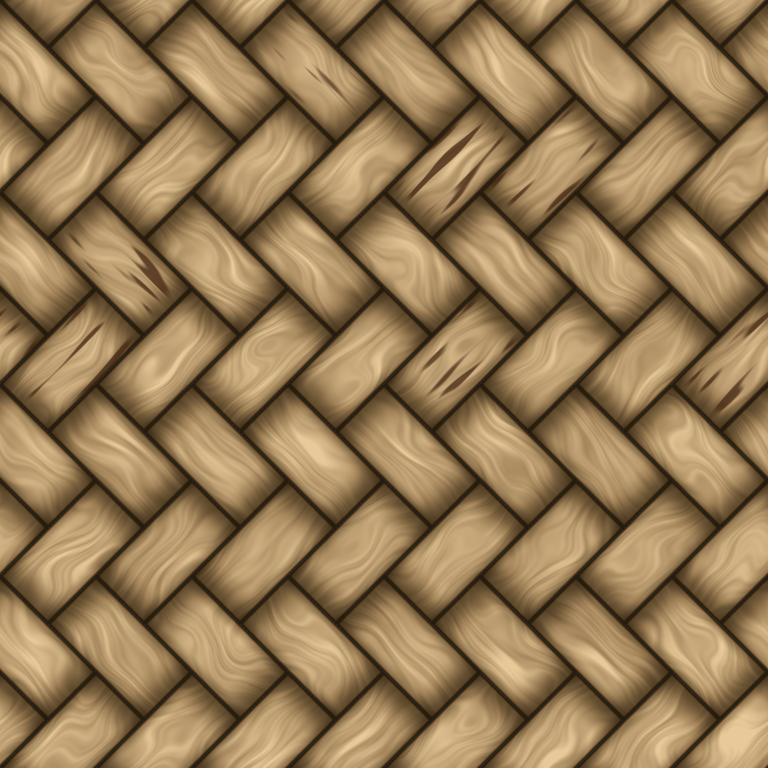
A Shadertoy shader for this pattern:

```glsl
// Herringbone weave of flat wooden strips with grain, soft tucked ends and dark seams.
#define COLUMNS 8.0      // strips across
#define ROWS 4.0         // pairs of strip rows down
#define SEAM 0.06        // seam half width, strip half width = 1
#define END_FADE 1.05    // length of the shadow at strip ends
#define SIDE_FADE 0.42   // width of the shadow along strip sides
#define GRAIN 0.20       // strength of the grain
#define CRACKED 0.16     // share of strips with dark splits
#define SHADOW vec3(0.19, 0.135, 0.055)
#define WOOD vec3(0.61, 0.49, 0.33)
#define LIGHT vec3(0.91, 0.79, 0.60)
#define SPLIT vec3(0.25, 0.14, 0.06)

// Integer hash to two values in 0..1
vec2 hash2(vec2 cell) {
    uvec2 q = uvec2(ivec2(cell)) * 1664525u + 1013904223u;
    for (int i = 0; i < 2; i++) {
        q.x += q.y * 1664525u;
        q.y += q.x * 1664525u;
        q ^= q >> 16u;
    }
    return vec2(q & 0xffffu) / 65535.0;
}

float cornerSlope(vec2 cell, vec2 offset) {
    return dot(hash2(cell) * 2.0 - 1.0, offset);
}

// Gradient noise, roughly -0.7..0.7
float gradientNoise(vec2 p) {
    vec2 c = floor(p), f = p - c;
    vec2 w = f * f * f * (f * (f * 6.0 - 15.0) + 10.0);
    vec2 e = vec2(1.0, 0.0);
    float low = mix(cornerSlope(c, f), cornerSlope(c + e.xy, f - e.xy), w.x);
    float high = mix(cornerSlope(c + e.yx, f - e.yx), cornerSlope(c + e.xx, f - e.xx), w.x);
    return mix(low, high, w.y);
}

// Finds the strip under p: xy = position along and across it, zw = its wrapped id
vec4 findStrip(vec2 p) {
    vec4 strip = vec4(0.0);
    float nearest = 1e3;
    for (int kind = 0; kind < 2; kind++) {
        float k = float(kind);
        vec2 center = vec2(0.5, 1.5) + k * vec2(1.0, 2.0);
        vec2 base = floor((p - center) / vec2(2.0, 4.0) + 0.5);
        for (int i = -1; i <= 1; i++) {
            vec2 index = base + vec2(float(i), 0.0);
            vec2 d = p - center - index * vec2(2.0, 4.0);
            vec2 local = vec2(d.x + d.y, d.x - d.y);
            if (kind == 1) local = local.yx;
            float box = max(abs(local.x) - 2.0, abs(local.y) - 1.0);
            if (box < nearest) {
                nearest = box;
                vec2 id = mod(index, vec2(COLUMNS, ROWS));
                strip = vec4(local, id + vec2(0.0, k * ROWS));
            }
        }
    }
    return strip;
}

void mainImage(out vec4 fragColor, in vec2 fragCoord) {
    vec2 uv = fragCoord / iResolution.xy;
    vec2 p = vec2(uv.x, 1.0 - uv.y) * vec2(2.0 * COLUMNS, 4.0 * ROWS);
    float pixel = 4.0 * ROWS * 1.414 / iResolution.y;

    vec4 strip = findStrip(p);
    vec2 q = strip.xy;
    vec2 seed = hash2(strip.zw + 11.0);
    vec2 traits = hash2(strip.zw + 53.0);
    vec2 g = q + floor(seed * 200.0) * vec2(7.0, 5.0);

    // Grain: bent growth rings, broad bands and fine fibres
    float bend = gradientNoise(g * vec2(0.55, 0.9));
    float across = g.y + bend * mix(0.5, 1.5, traits.y) + q.x * (seed.x - 0.5) * 0.25;
    float rings = sin(across * 15.0 + 3.0 * gradientNoise(g * vec2(0.7, 2.0)));
    float bands = gradientNoise(vec2(g.x * 0.4, across * 2.6));
    float fibres = gradientNoise(vec2(g.x * 0.9, across * 9.0 + 31.0));
    float grain = 0.22 * rings + 0.8 * bands + 0.9 * fibres;

    // Rounded light: darker where the strip tucks under its neighbours
    float endGap = 2.0 - abs(q.x);
    float sideGap = 1.0 - abs(q.y);
    float ends = mix(0.30, 1.0, smoothstep(0.0, END_FADE, endGap));
    float sides = mix(0.48, 1.0, smoothstep(0.0, SIDE_FADE, sideGap));
    float tone = 0.66 + 0.10 * (traits.y - 0.5) + GRAIN * grain;

    // Pale glossy streaks around the crown
    vec2 crown = (q - vec2(seed.y - 0.5, seed.x - 0.5)) * vec2(0.9, 1.1);
    float gloss = smoothstep(-0.15, 0.45, gradientNoise(vec2(g.x * 0.35, across * 3.2 + 70.0)));
    tone += (0.08 + 0.27 * gloss) * exp(-dot(crown, crown));
    tone *= ends * sides;

    vec3 color = mix(SHADOW, WOOD, clamp(tone * 2.0, 0.0, 1.0));
    color = mix(color, LIGHT, clamp(tone * 2.0 - 1.0, 0.0, 1.0));

    // Long dark splits on a few strips
    float split = smoothstep(0.16, 0.34, gradientNoise(vec2(g.x * 0.45, g.y * 4.0 + 90.0)));
    split *= step(traits.x, CRACKED) * smoothstep(0.1, 0.6, endGap);
    color = mix(color, SPLIT, 0.75 * split);

    // Seams between strips
    float edge = min(endGap, sideGap);
    float seam = 1.0 - smoothstep(SEAM - pixel, SEAM + 1.5 * pixel, edge);
    color = mix(color, SHADOW * 0.6, 0.8 * seam);
    fragColor = vec4(color, 1.0);
}
```
